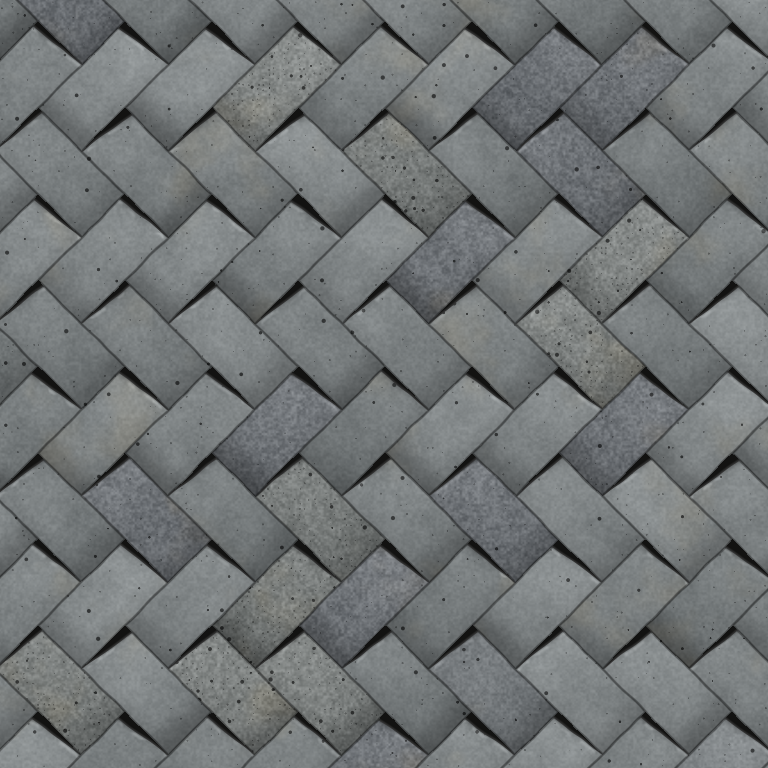
Reproduce this texture procedurally as a Shadertoy shader.

```glsl
// Woven herringbone of split grey basalt tiles with tapering shadow gaps

float hash(vec2 p) {
    vec3 q = fract(vec3(p.xyx) * 0.1031);
    q += dot(q, q.yzx + 33.33);
    return fract((q.x + q.y) * q.z);
}

float noise(vec2 p) {
    vec2 i = floor(p), f = fract(p);
    f = f * f * (3.0 - 2.0 * f);
    return mix(mix(hash(i), hash(i + vec2(1, 0)), f.x),
               mix(hash(i + vec2(0, 1)), hash(i + vec2(1, 1)), f.x), f.y);
}

float fbm(vec2 p) {
    float sum = 0.0, amp = 0.5;
    for (int i = 0; i < 4; i++) {
        sum += amp * noise(p);
        p = mat2(1.6, 1.2, -1.2, 1.6) * p + 7.3;
        amp *= 0.5;
    }
    return sum;
}

// Sparse round pores, one candidate per grid cell
float pores(vec2 p, float density) {
    vec2 cell = floor(p);
    vec2 centre = 0.3 + 0.4 * vec2(hash(cell + 3.1), hash(cell + 8.7));
    float radius = mix(0.1, 0.28, hash(cell + 5.5));
    float dotMask = 1.0 - smoothstep(radius * 0.5, radius, length(fract(p) - centre));
    return dotMask * step(1.0 - density, hash(cell + 21.0));
}

// Tile coordinates: x across (0..1), y from low end to high end (0..2); id in zw
vec4 weave(vec2 p) {
    vec2 cell = floor(p);
    float k = mod(cell.x - cell.y, 4.0);
    if (k < 2.0) {
        vec2 origin = cell - vec2(k, 0.0), q = p - origin;
        return vec4(q.y, 2.0 - q.x, origin + 50.0);
    }
    vec2 origin = cell - vec2(0.0, 3.0 - k), q = p - origin;
    return vec4(1.0 - q.x, q.y, origin + 150.0);
}

void mainImage(out vec4 fragColor, in vec2 fragCoord) {
    vec2 uv = fragCoord / iResolution.y;
    vec2 g = uv * vec2(8.85, 8.9) + vec2(0.06, 0.85);
    float px = 12.6 / iResolution.y;

    // Diagonal lattice with slightly uneven cut edges
    vec2 p = vec2(g.x - g.y, g.x + g.y);
    p += 0.025 * (vec2(noise(g * 5.0), noise(g * 5.0 + 40.0)) - 0.5);
    vec4 tile = weave(p);
    vec2 t = tile.xy, id = tile.zw;
    float tone = hash(id), kind = hash(id + 31.7), lift = hash(id + 63.1);

    // Stone tone: most tiles plain, a few dark blue or coarse and pale
    float dark = smoothstep(0.87, 0.9, kind);
    float coarse = 1.0 - smoothstep(0.13, 0.16, kind);
    vec3 color = vec3(0.475, 0.495, 0.5) + 0.075 * (tone - 0.5);
    color = mix(color, vec3(0.40, 0.415, 0.435), dark * 0.8);
    color += coarse * vec3(0.01, 0.005, -0.005);

    // Warm stains, cloudy patches and fine grain
    float stain = smoothstep(0.55, 0.8, fbm(g * 1.3 + id * 3.0));
    color += stain * vec3(0.035, 0.02, -0.005);
    color += 0.09 * (fbm(g * 3.0 + id) - 0.47);
    float grain = noise(uv * 260.0) * 0.6 + noise(uv * 430.0 + 9.0) * 0.4 - 0.5;
    color += grain * (0.085 + 0.1 * max(dark, coarse));
    color *= 1.0 - 0.6 * pores(uv * 75.0, 0.035 + 0.1 * coarse);
    color *= 1.0 - 0.3 * pores(uv * 150.0 + 4.0, 0.05 + 0.25 * coarse);

    // Tilted slab: bright high end, shaded low end
    color += 0.045 * smoothstep(0.5, 1.8, t.y);
    color *= 1.0 - 0.26 * (1.0 - smoothstep(0.0, 0.6, t.y)) * (0.6 + 0.6 * lift);
    color *= 1.0 - 0.07 * (1.0 - smoothstep(0.0, 0.35, t.x));

    // Thin seams on every side
    float edge = min(min(t.x, 1.0 - t.x), min(t.y, 2.0 - t.y));
    color *= 1.0 - 0.42 * (1.0 - smoothstep(0.004, 0.018 + px, edge));

    // Wedge gap under the neighbour at the high end, with a chipped pale lip
    float gap = (0.1 + 0.07 * lift) * t.x + 0.005;
    float d = 2.0 - t.y - gap;
    float lip = smoothstep(0.0, 0.03, d) * (1.0 - smoothstep(0.03, 0.09, d));
    color += lip * 0.11 * smoothstep(0.45, 0.75, noise(g * 9.0 + id));
    color *= 1.0 - 0.3 * exp(-max(d, 0.0) * 22.0) * t.x;
    vec3 shadow = mix(vec3(0.07, 0.07, 0.065), vec3(0.2), smoothstep(-0.05, 0.0, d));
    color = mix(shadow, color, smoothstep(-px * 0.6, px * 0.6, d));

    fragColor = vec4(clamp(color, 0.0, 1.0), 1.0);
}
```
